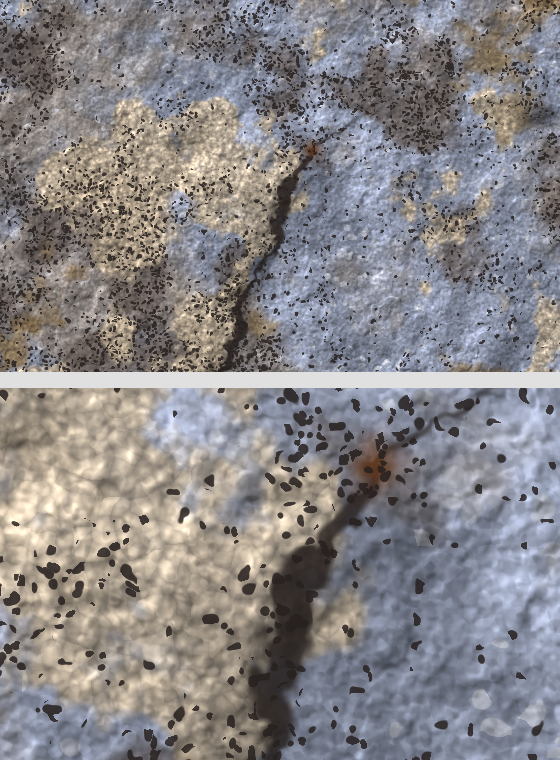
Top, the full canvas; bottom, a detail of the centre.
A Shadertoy shader for this texture:

```glsl
const vec3 BLUE_QUARTZ = vec3(0.545, 0.575, 0.655);
const vec3 TAUPE = vec3(0.555, 0.525, 0.510);
const vec3 BROWN_STAIN = vec3(0.375, 0.335, 0.315);
const vec3 CREAM_CRUST = vec3(0.770, 0.700, 0.600);
const vec3 PALE_MINERAL = vec3(0.710, 0.715, 0.740);
const vec3 OCHRE = vec3(0.500, 0.390, 0.220);
const vec3 RUST = vec3(0.420, 0.220, 0.090);
const vec3 SOOT = vec3(0.150, 0.125, 0.120);

vec2 hash2(vec2 p) {
    vec3 q = fract(p.xyx * vec3(0.1031, 0.1030, 0.0973));
    q += dot(q, q.yzx + 33.33);
    return fract((q.xx + q.yz) * q.zy);
}

// Cellular noise: x = nearest distance, y = nearest cell's random, z = blended random
vec3 cells(vec2 p) {
    vec2 base = floor(p);
    float nearest = 9.0, id = 0.0, total = 0.0, weights = 0.0;
    for (int j = -1; j <= 1; j++)
    for (int i = -1; i <= 1; i++) {
        vec2 cell = base + vec2(i, j);
        vec2 offset = cell + hash2(cell) - p;
        float value = hash2(cell + 71.7).x;
        float d2 = dot(offset, offset);
        float w = exp(-6.0 * d2);
        total += w * value;
        weights += w;
        if (d2 < nearest) { nearest = d2; id = value; }
    }
    return vec3(sqrt(nearest), id, total / weights);
}

// Octaves of blended cells, scaled to zero mean and about unit deviation
float rough(vec2 p) {
    float sum = 0.0, amp = 0.47;
    for (int i = 0; i < 5; i++) {
        sum += amp * (cells(p).z - 0.5);
        p = mat2(1.6, 1.2, -1.2, 1.6) * p + 13.7;
        amp *= 0.55;
    }
    return 8.5 * sum;
}

// Bumpy surface with a few raised, sharp-edged flakes
float height(vec2 p) {
    float flake = smoothstep(0.65, 0.85, rough(p * 4.0 + 31.0));
    return rough(p * 7.0 + 5.0) + 0.45 * flake;
}

float crackX(float y) {
    return 0.59 + 0.4 * y + 1.2 * max(y - 0.6, 0.0)
         + 0.014 * sin(y * 23.0) + 0.007 * sin(y * 57.0 + 1.0);
}

// Round dots in a share of the cells; returns coverage
float specks(vec2 p, float scale, float share, float radius, float pixel) {
    vec3 c = cells(p * scale);
    float blur = max(scale * pixel, 0.12);
    float r = radius * (0.7 + 0.6 * fract(c.y * 37.0));
    return step(c.y, share) * (1.0 - smoothstep(r - 0.5 * blur, r + 0.5 * blur, c.x));
}

void mainImage(out vec4 fragColor, in vec2 fragCoord) {
    vec2 p = fragCoord / iResolution.y;
    float pixel = 1.0 / iResolution.y;
    float side = p.x - 0.75;

    vec2 jitter = vec2(cells(p * 55.0).z, cells(p * 55.0 + 40.0).z) - 0.5;
    vec2 q = p + 0.012 * jitter;

    // Mottled blue and taupe stone
    float blueness = smoothstep(-1.1, 0.9, rough(p * 3.0 + 2.0) + 0.3 - 0.7 * side);
    vec3 colour = mix(TAUPE, BLUE_QUARTZ, blueness);
    colour *= 1.0 + 0.06 * rough(p * 9.0 + 60.0);
    colour *= 0.94 + 0.12 * cells(q * 38.0).y;
    float pale = specks(q, 48.0, 0.09, 0.45, pixel);
    colour = mix(colour, PALE_MINERAL, 0.6 * pale);

    // Brown stains and ochre tints
    float stain = rough(p * 4.2 + 17.0) + 0.25 * side;
    colour = mix(colour, BROWN_STAIN, 0.8 * smoothstep(0.1, 1.7, stain));
    float ochre = smoothstep(1.4, 2.3, rough(p * 3.5 + 90.0) + 0.4 * side);
    colour = mix(colour, OCHRE, 0.6 * ochre);

    // Granular crust, mostly on the left and along the crack
    float gap = 0.9 * (p.x - crackX(p.y)) + 0.02 * jitter.x;
    float crackReach = 1.0 - smoothstep(0.52, 0.8, p.y);
    float rim = exp(-pow((gap + 0.035) / 0.03, 2.0)) * crackReach;
    float crust = smoothstep(0.9, 1.6, rough(p * 4.0 + 45.0) - 0.8 * side + 1.1 * rim);
    vec3 grain = cells(q * 65.0);
    vec3 crustColour = CREAM_CRUST * (1.14 - 0.5 * grain.x) * (0.9 + 0.2 * grain.y);
    colour = mix(colour, crustColour, 0.85 * crust);

    // Relief lit from the upper left, plus fine grit
    float relief = height(p) - height(p + 0.004 * vec2(-0.6, 0.8));
    colour *= clamp(1.0 + 0.75 * relief, 0.5, 1.45);
    colour *= 0.87 + 0.26 * cells(p * 170.0).z;

    // Dark crack with a soft shadow and a rusty upper end
    float width = 0.010 + 0.005 * sin(p.y * 17.0);
    float core = 1.0 - smoothstep(width - 0.005, width + 0.005, abs(gap));
    float shadow = exp(-abs(gap) / 0.035) * crackReach;
    colour *= 1.0 - 0.4 * shadow;
    colour = mix(colour, SOOT, 0.82 * core * crackReach);
    float rust = exp(-dot(q - vec2(0.84, 0.6), q - vec2(0.84, 0.6)) / 0.0005);
    colour = mix(colour, RUST, 0.75 * rust);

    // Black lichen specks gathered around stains and the crack
    float gather = smoothstep(-0.3, 1.6, stain + 0.6 * rough(p * 13.0 + 8.0));
    float share = 0.03 + 0.42 * gather + 0.3 * shadow;
    float dots = max(specks(q, 105.0, share, 0.42, pixel),
                     specks(q + 3.1, 62.0, 0.35 * share, 0.34, pixel));
    colour = mix(colour, SOOT, 0.85 * dots);

    fragColor = vec4(clamp(colour, 0.0, 1.0), 1.0);
}
```
